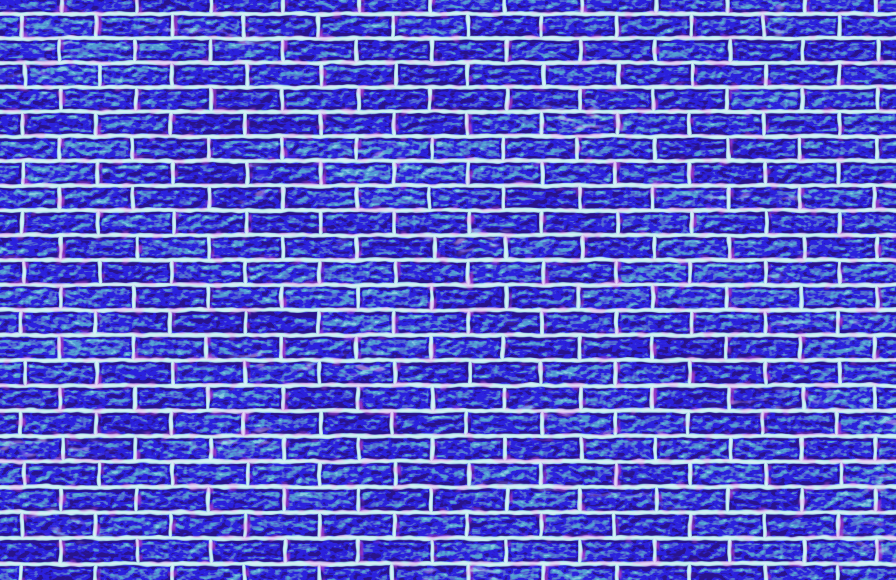
Write a Shadertoy shader that draws this texture map.

```glsl
// Running-bond brick wall in relief colours: blue bricks, pale joints, worn patches.
#define COLUMNS 12.08       // bricks across
#define ROWS 23.86          // courses per canvas height, at the top
#define ROW_STRETCH 0.69    // courses grow slightly taller downwards
#define FIRST_JOINT vec2(0.315, 0.024)
#define BRICK_ASPECT 2.95
#define JOINT_HALF 0.088    // half joint width, in course heights
#define WOBBLE 0.06         // waviness of the joints
#define ROUGHNESS 2.3       // strength of the brick grain
#define VARIATION 0.7       // difference between bricks and broad areas
#define WEAR 0.65           // strength of the pale scuffs

const vec3 NAVY  = vec3(0.16, 0.08, 0.55);
const vec3 BLUE  = vec3(0.17, 0.13, 0.87);
const vec3 MID   = vec3(0.32, 0.40, 0.82);
const vec3 TEAL  = vec3(0.32, 0.62, 0.83);
const vec3 PALE  = vec3(0.68, 0.90, 0.92);
const vec3 LILAC = vec3(0.80, 0.66, 0.91);
const vec3 PINK  = vec3(0.66, 0.24, 0.80);

float hash(vec2 p) {
    vec3 q = fract(p.xyx * 0.1031);
    q += dot(q, q.yzx + 33.33);
    return fract((q.x + q.y) * q.z);
}

float corner(vec2 cell, vec2 offset) {
    float angle = 6.2832 * hash(cell + 57.0);
    return dot(vec2(cos(angle), sin(angle)), offset);
}

float gradientNoise(vec2 p) {
    vec2 i = floor(p), f = p - i;
    vec2 u = f * f * f * (f * (f * 6.0 - 15.0) + 10.0);
    vec2 e = vec2(1.0, 0.0);
    return mix(mix(corner(i, f), corner(i + e, f - e), u.x),
               mix(corner(i + e.yx, f - e.yx), corner(i + 1.0, f - 1.0), u.x), u.y);
}

float grain(vec2 p) {
    float sum = 0.0, amp = 0.8;
    for (int k = 0; k < 3; k++) {
        sum += amp * gradientNoise(p);
        p = p * 1.8 + 17.3;
        amp *= 0.6;
    }
    return sum;
}

// Signed offset from the nearest whole number
float fromNearest(float x) { return x - floor(x + 0.5); }

void mainImage(out vec4 fragColor, in vec2 fragCoord) {
    vec2 uv = fragCoord / iResolution.xy;
    float drop = 1.0 - uv.y - FIRST_JOINT.y;
    vec2 wall = vec2(uv.x * COLUMNS * BRICK_ASPECT, drop * (ROWS - ROW_STRETCH * drop));
    float blur = max(0.035, 0.6 * ROWS / iResolution.y);

    // Wavy coordinates, with every other course shifted by half a brick
    vec2 bent = wall + WOBBLE * vec2(gradientNoise(wall * 1.7 + 40.0),
                                     gradientNoise(wall * vec2(0.9, 1.3)) +
                                     0.5 * gradientNoise(wall * 3.1 + 9.0));
    float course = floor(bent.y);
    float along = bent.x / BRICK_ASPECT - FIRST_JOINT.x - 0.5 * mod(course, 2.0);
    along += 0.04 * (hash(vec2(course, 3.0)) - 0.5);
    along += 0.05 * (hash(vec2(floor(along + 0.5), course + 80.0)) - 0.5);
    float tone = hash(vec2(floor(along), course + 31.0)) - 0.5;

    // Signed distances to the joints: positive to the right of and below each one
    vec2 side = vec2(fromNearest(along) * BRICK_ASPECT, fromNearest(bent.y));
    vec2 gap = abs(side);
    float width = JOINT_HALF * (1.0 + 0.4 * gradientNoise(wall * 2.3 + 70.0));
    float edge = min(gap.x * 1.1, gap.y) - width;
    float joint = 1.0 - smoothstep(-blur, blur, edge);

    // Fine brick grain lit from above
    vec2 grainPos = wall * vec2(2.0, 3.5);
    float relief = ROUGHNESS * (grain(grainPos) - grain(grainPos + vec2(0.15, 0.5)));
    float patches = gradientNoise(wall * vec2(0.16, 0.4) + 5.0);
    float light = relief + VARIATION * (0.6 * tone + patches) + 0.1;

    // Dark rims, deepest below a joint, with a faint streak under them
    float rim = 1.0 - smoothstep(0.04, 0.16, edge);
    float streak = smoothstep(0.14, 0.24, side.y) * (1.0 - smoothstep(0.26, 0.42, side.y));
    light += 0.35 * streak - (side.y > 0.0 ? 1.3 : 0.95) * rim;

    vec3 brick = mix(NAVY, BLUE, smoothstep(-0.95, -0.3, light));
    brick = mix(brick, MID, smoothstep(0.05, 0.6, light));
    brick = mix(brick, TEAL, smoothstep(0.6, 1.2, light));
    brick = mix(brick, PALE, 0.6 * smoothstep(1.3, 2.1, light));

    // Pink left rims and scattered pink flecks
    float leftRim = smoothstep(0.0, 0.06, side.x) * (1.0 - smoothstep(0.14, 0.26, side.x));
    float fleck = gradientNoise(wall * vec2(1.9, 2.7) + 23.0);
    brick = mix(brick, PINK, leftRim * smoothstep(-0.25, 0.3, fleck) * 0.7);
    brick = mix(brick, PINK, rim * smoothstep(0.2, 0.5, fleck) * 0.5);

    // Scuffed bricks with pale chips
    float scuff = smoothstep(0.26, 0.5, gradientNoise(wall * vec2(0.24, 0.6) + 61.0));
    float chip = smoothstep(0.1, 0.45, gradientNoise(wall * vec2(1.5, 3.8) + 12.0));
    brick = mix(brick, mix(LILAC, PALE, smoothstep(-0.3, 0.7, relief)), WEAR * scuff * chip);

    // Joints: bright core, lilac on upper and right flanks
    float tint = smoothstep(0.0, 0.4, fleck + 2.0 * (gap.x < gap.y ? side.x : -side.y));
    vec3 mortar = mix(PALE, LILAC, tint);
    mortar = mix(mortar, vec3(0.95, 0.97, 1.0), 0.6 * smoothstep(0.01, JOINT_HALF, -edge));

    fragColor = vec4(mix(brick, mortar, joint), 1.0);
}
```
